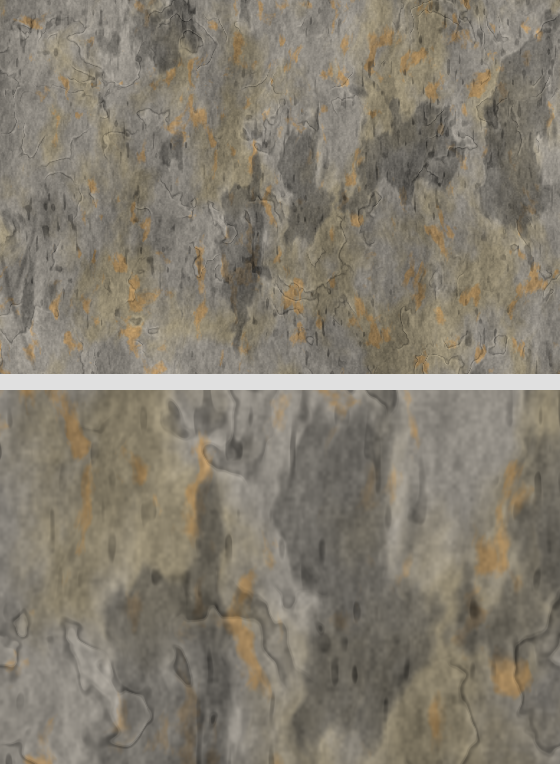
Top, the full canvas; bottom, a detail of the centre.
Give the GLSL for this texture, as a Shadertoy shader.

```glsl
// Weathered slate: grey stone with a vertical grain, ragged dark patches,
// ochre and rust stains, flaked ledges, small pits and a forked crack.
// Layers of stretched value noise are warped, thresholded and side-lit.

float hash(vec2 p) {
    vec3 q = fract(vec3(p.xyx) * 0.1031);
    q += dot(q, q.yzx + 33.33);
    return fract((q.x + q.y) * q.z);
}

float noise(vec2 p) {
    vec2 cell = floor(p), f = fract(p);
    f = f * f * (3.0 - 2.0 * f);
    float low = mix(hash(cell), hash(cell + vec2(1, 0)), f.x);
    float high = mix(hash(cell + vec2(0, 1)), hash(cell + vec2(1, 1)), f.x);
    return mix(low, high, f.y);
}

float fbm(vec2 p) {
    float sum = 0.0, weight = 0.52;
    for (int i = 0; i < 5; i++) {
        sum += weight * noise(p);
        p = p * 2.03 + vec2(17.3, 9.1);
        weight *= 0.5;
    }
    return sum;
}

// Soft elliptical region that steers where a feature gathers
float region(vec2 p, vec2 centre, vec2 radius) {
    vec2 d = (p - centre) / radius;
    return exp(-dot(d, d));
}

float segmentDistance(vec2 p, vec2 a, vec2 b) {
    vec2 ab = b - a;
    return length(p - a - ab * clamp(dot(p - a, ab) / dot(ab, ab), 0.0, 1.0));
}

float surfaceHeight(vec2 p) {
    return fbm(p * vec2(19.0, 11.0) + 40.0);
}

void mainImage(out vec4 fragColor, in vec2 fragCoord) {
    vec2 p = fragCoord / iResolution.y;
    vec2 warp = vec2(fbm(p * 6.0 + 3.0), fbm(p * 6.0 + 31.0)) - 0.5;
    vec2 q = p + 0.09 * warp;

    // Ragged dark patches
    float darkRegion = region(q, vec2(0.96, 0.57), vec2(0.20, 0.17))
        + region(q, vec2(1.28, 0.48), vec2(0.17, 0.22))
        + region(q, vec2(1.42, 0.68), vec2(0.10, 0.24))
        + region(q, vec2(0.66, 0.38), vec2(0.13, 0.17))
        + 0.8 * region(q, vec2(0.05, 0.42), vec2(0.13, 0.22))
        + 0.6 * region(q, vec2(0.40, 0.91), vec2(0.30, 0.12))
        + 0.7 * region(q, vec2(0.56, 0.10), vec2(0.12, 0.18));
    float streak = noise(p * vec2(60.0, 18.0)) - 0.5;
    float darkField = 0.9 * fbm(q * vec2(11.0, 5.0) + 7.0)
        + 0.38 * min(darkRegion, 1.0) + 0.10 * streak;
    float dark = smoothstep(0.68, 0.76, darkField);
    float rim = smoothstep(0.62, 0.68, darkField) * (1.0 - dark);

    // Ochre veils and small rust spots
    float stainRegion = min(1.0, region(q, vec2(1.08, 0.22), vec2(0.42, 0.23))
        + region(q, vec2(1.15, 0.80), vec2(0.28, 0.16))
        + 0.8 * region(q, vec2(0.32, 0.30), vec2(0.14, 0.15))
        + 0.7 * region(q, vec2(0.66, 0.70), vec2(0.13, 0.20)));
    float ochre = smoothstep(0.46, 0.84, fbm(q * vec2(13.0, 8.0) + 61.0) + 0.24 * stainRegion);
    float rust = smoothstep(0.66, 0.82, fbm(q * vec2(32.0, 19.0) + 83.0) + 0.13 * stainRegion);

    // Broad tone, mottling and fine grain
    float tone = 0.525 + 0.20 * (fbm(q * vec2(5.0, 3.0) + 12.0) - 0.5);
    tone += 0.15 * (fbm(p * vec2(48.0, 17.0)) - 0.5);
    tone += 0.07 * (noise(p * vec2(190.0, 95.0)) - 0.5);
    tone += 0.05 * (noise(p * 260.0 + 5.0) - 0.5);
    tone -= 0.045 * smoothstep(0.50, 0.60, fbm(q * vec2(10.0, 5.0) + 24.0));
    tone += 0.025 * rim - 0.115 * dark;

    // Side light from the upper left on the rough surface
    float relief = surfaceHeight(q) - surfaceHeight(q + vec2(-0.003, 0.003));
    tone += 0.40 * clamp(relief, -0.15, 0.15);

    // Broken ledges where thin sheets have flaked away
    float ledge = fract(7.0 * fbm(q * vec2(6.0, 4.5) + 20.0));
    float brokenLedge = smoothstep(0.48, 0.68, noise(p * 13.0 + 50.0));
    float litEdge = smoothstep(0.0, 0.05, ledge) * smoothstep(0.22, 0.05, ledge);
    float shadedEdge = smoothstep(0.86, 0.95, ledge) * smoothstep(1.0, 0.96, ledge);
    tone += brokenLedge * (0.06 * litEdge - 0.09 * shadedEdge);

    // Narrow upright pits
    float pitCover = smoothstep(0.35, 0.65, fbm(p * 7.0 + 90.0));
    float pits = smoothstep(0.74, 0.90, noise((p + 0.02 * warp) * vec2(105.0, 36.0) + 70.0));
    tone -= 0.13 * pits * pitCover;

    // Forked crack near the left edge
    vec2 c = p + 0.025 * warp;
    float crack = segmentDistance(c, vec2(0.10, 0.43), vec2(0.03, 0.20));
    crack = min(crack, segmentDistance(c, vec2(0.03, 0.20), vec2(0.09, 0.02)));
    crack = min(crack, segmentDistance(c, vec2(0.03, 0.20), vec2(0.0, 0.32)));
    tone -= 0.11 * smoothstep(0.009, 0.002, crack) * (0.5 + 0.5 * noise(p * 40.0));

    // Tint the tone: warm grey, then ochre, then rust
    vec3 tint = mix(vec3(1.035, 1.0, 0.94), vec3(1.08, 1.0, 0.81), 0.85 * ochre);
    tint = mix(tint, vec3(1.25, 0.98, 0.62), 0.75 * rust);
    tint = mix(tint, vec3(1.03, 1.0, 0.94), 0.5 * dark);
    fragColor = vec4(clamp(tone, 0.16, 0.74) * tint, 1.0);
}
```
